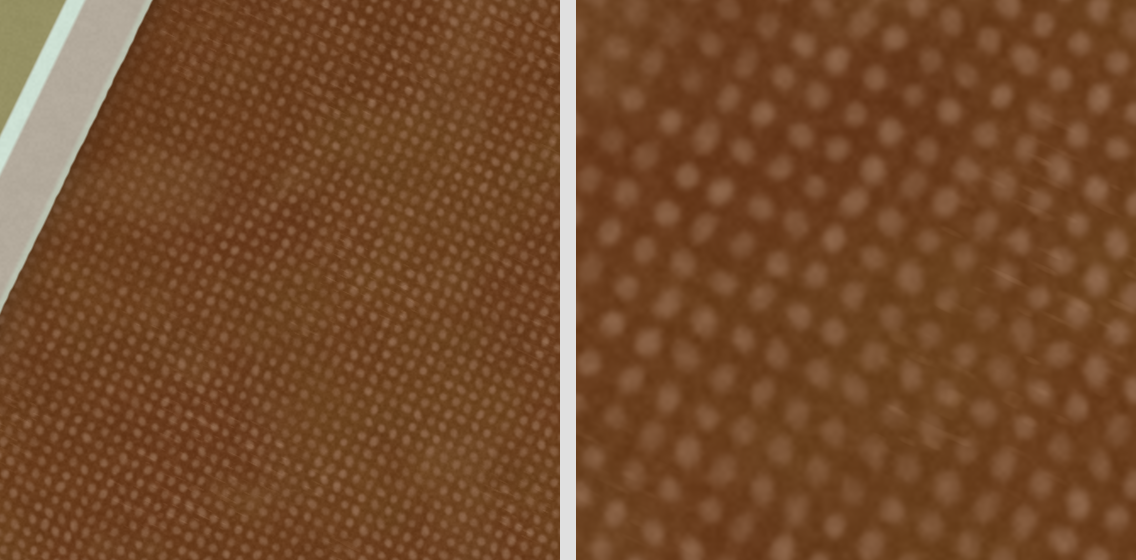
Left: the whole. Right: its middle third, enlarged.
This texture is drawn by a Shadertoy shader. Its source:

```glsl
// Brown dotted woven cloth with a slanted pale border and a bright stripe in one corner.

const vec2 ACROSS = vec2(0.899, -0.438);   // points from the border into the cloth
const vec2 ALONG = vec2(0.438, 0.899);     // runs along the border
const float EDGE_OFFSET = 0.193;
const float DOTS_PER_UNIT = 40.5;

const vec3 BROWN = vec3(0.405, 0.230, 0.105);
const vec3 OLIVE_BROWN = vec3(0.420, 0.262, 0.118);
const vec3 RED_BROWN = vec3(0.400, 0.215, 0.105);
const vec3 HAZE = vec3(0.455, 0.305, 0.165);
const vec3 DOT = vec3(0.555, 0.400, 0.290);
const vec3 BORDER = vec3(0.700, 0.665, 0.610);
const vec3 RIM = vec3(0.730, 0.755, 0.690);
const vec3 STRIPE = vec3(0.805, 0.880, 0.830);
const vec3 OLIVE = vec3(0.585, 0.565, 0.390);

float hash(vec2 p) {
    vec3 q = fract(vec3(p.xyx) * 0.1031);
    q += dot(q, q.yzx + 33.33);
    return fract((q.x + q.y) * q.z);
}

float noise(vec2 p) {
    vec2 i = floor(p), f = fract(p);
    f = f * f * (3.0 - 2.0 * f);
    return mix(mix(hash(i), hash(i + vec2(1, 0)), f.x),
               mix(hash(i + vec2(0, 1)), hash(i + vec2(1, 1)), f.x), f.y);
}

float fbm(vec2 p) {
    float sum = 0.0, gain = 0.5;
    for (int i = 0; i < 4; i++) {
        sum += gain * noise(p);
        p = p * 2.03 + 17.1;
        gain *= 0.5;
    }
    return sum / 0.9375;
}

float band(float x, float lo, float hi, float soft) {
    return smoothstep(lo - soft, lo + soft, x) * (1.0 - smoothstep(hi - soft, hi + soft, x));
}

// Oval dots on a grid, each with its own shift, tilt, size and strength
float weaveDots(vec2 grid) {
    vec2 cell = floor(grid);
    float total = 0.0;
    for (int j = -1; j <= 1; j++)
    for (int i = -1; i <= 1; i++) {
        vec2 id = cell + vec2(i, j);
        vec2 shift = vec2(hash(id + 3.7), hash(id + 81.3)) - 0.5;
        vec2 d = grid - id - 0.5 - 0.13 * shift;
        float tilt = 2.1 + 1.6 * (hash(id + 41.9) - 0.5);
        float stretch = dot(d, vec2(cos(tilt), sin(tilt)));
        float squash = mix(0.1, 0.5, hash(id + 27.5));
        float radius = mix(0.27, 0.32, hash(id + 12.1));
        float r2 = (dot(d, d) - squash * stretch * stretch) / (radius * radius);
        total += exp(-r2 * r2 * 0.8 - r2 * 0.3) * mix(0.65, 1.0, hash(id + 60.2));
    }
    return min(total, 1.0);
}

// Short faint flecks stretched along the first axis
float flecks(vec2 uv, float seed) {
    float strand = noise(uv * vec2(65.0, 210.0) + seed);
    float patches = smoothstep(0.5, 0.8, noise(uv * 8.0 + seed));
    return smoothstep(0.65, 0.95, strand) * patches;
}

vec3 cloth(vec2 p, vec2 uv) {
    // Slow colour drift
    vec3 color = mix(BROWN, OLIVE_BROWN, smoothstep(0.4, 0.7, fbm(p * 4.0 + 5.3)));
    color = mix(color, RED_BROWN, 0.6 * smoothstep(0.45, 0.75, fbm(p * 5.0 + 31.0)));
    color = mix(color, HAZE, 0.5 * smoothstep(0.52, 0.8, fbm(p * 6.0 + 120.0)));
    color *= 0.96 + 0.08 * fbm(p * 13.0);

    // Slightly bent grid of dots, fainter where worn and toward the upper border
    vec2 bend = vec2(noise(p * 4.0), noise(p * 4.0 + 47.0)) - 0.5;
    float dots = weaveDots((uv + 0.012 * bend) * DOTS_PER_UNIT);
    float wear = smoothstep(0.25, 0.6, fbm(p * 7.0 + 70.0));
    float nearBorder = (1.0 - smoothstep(0.02, 0.35, uv.x)) * smoothstep(0.0, 0.9, p.y);
    float strength = mix(0.72, 1.0, wear) * (1.0 - 0.4 * nearBorder);
    color = mix(color, DOT, dots * strength);

    // Flecks and fine grain
    color += 0.04 * flecks(uv, 13.0);
    color += 0.035 * (noise(p * 170.0) - 0.5) + 0.02 * (noise(p * 330.0) - 0.5);

    // Darker seam beside the border
    return color * (1.0 - 0.18 * exp(-max(uv.x, 0.0) * 45.0));
}

vec3 border(vec2 p, float dist) {
    vec3 color = mix(BORDER, RIM, smoothstep(-0.016, -0.005, dist));
    color = mix(OLIVE, color, smoothstep(-0.141, -0.135, dist));
    color = mix(color, STRIPE, band(dist, -0.138, -0.108, 0.004));
    return color + 0.025 * (fbm(p * 45.0) - 0.5) + 0.02 * (noise(p * 200.0) - 0.5);
}

void mainImage(out vec4 fragColor, in vec2 fragCoord) {
    vec2 p = fragCoord / iResolution.y;
    vec2 uv = vec2(dot(p, ACROSS) + EDGE_OFFSET, dot(p, ALONG));

    // Nearly straight boundary between border and cloth
    float fray = 0.0018 * (noise(vec2(uv.y * 80.0, 2.0)) - 0.5);
    float soft = max(0.0025, 1.0 / iResolution.y);
    float inCloth = smoothstep(-soft, soft, uv.x + fray);

    vec3 color = mix(border(p, uv.x), cloth(p, uv), inCloth);
    fragColor = vec4(clamp(color, 0.0, 1.0), 1.0);
}
```
